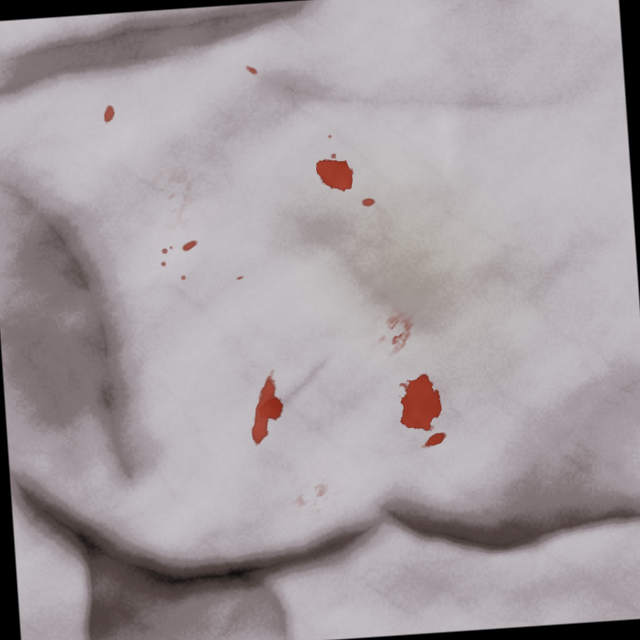
Write a WebGL 2 fragment shader that draws this texture.

```glsl
#version 300 es
precision highp float;
// Crumpled pale bedsheet with red stains, a slightly turned square on black.
uniform vec2 u_resolution;
out vec4 fragColor;

const vec3 PITCH = vec3(.05, .04, .04), UMBER = vec3(.31, .26, .25);
const vec3 GREY = vec3(.50, .45, .46), LILAC = vec3(.63, .59, .61);
const vec3 PALE = vec3(.735, .715, .733);
const vec3 RED = vec3(.59, .18, .11), RIM = vec3(.44, .14, .10);
const float TURN = .068;

// Stains: centre and radii, then tilt
const int MARKS = 10;
const vec4 MARK[MARKS] = vec4[](
  vec4(.525, .727, .029, .024), vec4(.66, .369, .032, .042), vec4(.413, .36, .013, .054),
  vec4(.424, .36, .023, .017), vec4(.169, .82, .009, .013), vec4(.575, .684, .009, .006),
  vec4(.68, .312, .016, .007), vec4(.295, .615, .01, .004), vec4(.393, .891, .008, .004),
  vec4(.374, .565, .006, .003));
const float TILT[MARKS] = float[](-.2, 0., -.18, .6, -.3, 0., .5, .5, -.6, .3);

float hash(vec2 p) {
  vec3 q = fract(p.xyx * .1031);
  q += dot(q, q.yzx + 33.33);
  return fract((q.x + q.y) * q.z);
}

float noise(vec2 p) {
  vec2 i = floor(p), f = fract(p), e = vec2(1, 0);
  f = f * f * (3. - 2. * f);
  return mix(mix(hash(i), hash(i + e), f.x), mix(hash(i + e.yx), hash(i + e.xx), f.x), f.y);
}

float fbm(vec2 p) {
  float sum = 0., amp = .533;
  for (int i = 0; i < 4; i++, amp *= .5) { sum += amp * noise(p); p = p * 2.03 + 17.3; }
  return sum;
}

vec2 turned(vec2 p, float a) { return mat2(cos(a), -sin(a), sin(a), cos(a)) * p; }

// Soft ellipse: centre and radii
float haze(vec2 p, vec4 oval, float tilt) {
  vec2 q = turned(p - oval.xy, tilt) / oval.zw;
  return exp(-dot(q, q));
}

// Shadow along a quadratic curve: start and bend, then end and left, right widths
float fold(vec2 p, vec4 head, vec4 tail) {
  float nearest = 9., side = 0., along = 0.;
  vec2 from = head.xy;
  for (int i = 1; i <= 10; i++) {
    float t = float(i) / 10.;
    vec2 to = mix(mix(head.xy, head.zw, t), mix(head.zw, tail.xy, t), t), e = to - from;
    float h = clamp(dot(p - from, e) / dot(e, e), 0., 1.);
    vec2 r = p - from - e * h;
    if (length(r) < nearest) {
      nearest = length(r); side = e.x * r.y - e.y * r.x; along = t + (h - 1.) * .1;
    }
    from = to;
  }
  float taper = smoothstep(0., .3, along) * smoothstep(1., .7, along);
  float x = nearest / (side > 0. ? tail.z : tail.w);
  return taper * (.7 * exp(-.4 * x * x) + .3 * exp(-3. * x));
}

float shadows(vec2 p) {
  // Left valley and roll
  float s = .6 * fold(p, vec4(-.06, .76, .17, .66), vec4(.18, .28, .025, .05));
  s += .6 * fold(p, vec4(.15, .44, .17, .31), vec4(.23, .22, .035, .015));
  s += .25 * fold(p, vec4(-.02, .52, .09, .42), vec4(.15, .2, .03, .03));
  // Lower hem and the rolls below it
  s += 1.3 * fold(p, vec4(-.01, .33, .11, .09), vec4(.33, .092, .018, .02));
  s += 1.5 * fold(p, vec4(.21, .093, .42, .076), vec4(.65, .217, .014, .015));
  s += 1.3 * fold(p, vec4(.57, .226, .69, .134), vec4(.87, .16, .022, .008));
  s += 1.1 * fold(p, vec4(.75, .138, .9, .2), vec4(1.08, .2, .022, .008));
  s += .8 * fold(p, vec4(.11, .2, .16, .1), vec4(.146, -.06, .05, .007));
  s += .45 * fold(p, vec4(.35, .11, .47, .09), vec4(.44, -.06, .01, .045));
  // Top folds and faint ridge
  s += .55 * fold(p, vec4(-.08, .82, .1, .91), vec4(.36, .915, .025, .012));
  s += .5 * fold(p, vec4(-.08, .89, .19, .94), vec4(.54, 1.01, .012, .02));
  s += .45 * fold(p, vec4(.25, .92, .42, .95), vec4(.54, 1.04, .025, .01));
  s += .16 * fold(p, vec4(.37, .89, .47, .82), vec4(1.08, .84, .025, .01));
  // Central and right-hand dips
  s += .3 * fold(p, vec4(.42, .69, .57, .557), vec4(.75, .43, .07, .025));
  s += .3 * fold(p, vec4(1.1, .46, .9, .35), vec4(.74, .18, .05, .05));
  s += .2 * fold(p, vec4(.4, .34, .48, .395), vec4(.54, .47, .012, .006));
  // Lit ridge
  s -= .12 * fold(p, vec4(.68, .85, .71, .77), vec4(.69, .69, .012, .012));
  // Broad shade
  s += .4 * haze(p, vec4(.27, .04, .13, .06), 0.);
  s += .32 * haze(p, vec4(.86, .23, .2, .05), .15);
  s += .15 * haze(p, vec4(.75, .09, .3, .05), 0.);
  s += .2 * haze(p, vec4(.18, .95, .25, .04), .2);
  return s + .22 * haze(p, vec4(.06, .42, .08, .2), .2);
}

vec3 clothColour(float light) {
  vec3 c = mix(PITCH, UMBER, smoothstep(0., .32, light));
  c = mix(c, GREY, smoothstep(.32, .58, light));
  c = mix(c, LILAC, smoothstep(.58, .76, light));
  c = mix(c, PALE, smoothstep(.74, .96, light));
  return c + .3 * max(light - .94, 0.);
}

// Coverage of a ragged ellipse in x, distance to its edge in y
vec2 blot(vec2 p, vec4 oval, float tilt, float soft) {
  float size = min(oval.z, oval.w);
  float ragged = (fbm(p * 50.) - .5) * (.8 * size + .004);
  float d = (length(turned(p - oval.xy, tilt) / oval.zw) - 1.) * size + ragged;
  return vec2(smoothstep(soft, -soft, d), d);
}

float smear(vec2 p, vec2 centre, float radius) {
  float streaks = fbm(turned(p, .8) * vec2(60, 110));
  return haze(p, vec4(centre, radius, radius), 0.) * smoothstep(.45, .75, streaks);
}

void main() {
  vec2 p = gl_FragCoord.xy / u_resolution;
  float soft = max(.002, 1. / u_resolution.y);
  // Cloth
  vec2 warped = p + .03 * (vec2(fbm(p * 8.), fbm(p * 8. + 40.)) - .5);
  float wrinkles = fbm(turned(warped, .6) * vec2(5, 11)) - .5;
  float crease = 1. - abs(2. * fbm(turned(warped, -.6) * vec2(4, 9)) - 1.);
  float weave = noise(p * 260.) - .5;
  float light = .96 * exp(-shadows(warped)) + .4 * wrinkles + .05 * weave;
  vec3 colour = clothColour(light - .05 * pow(crease, 9.));
  colour -= vec3(.01, .01, .05) * haze(p, vec4(.64, .59, .16, .12), -.7);
  // Stains, droplets and smears
  float edge = 1., ink = 0.;
  for (int i = 0; i < MARKS; i++) {
    vec2 b = blot(p, MARK[i], TILT[i], soft);
    ink = max(ink, b.x * mix(.7, .93, smoothstep(.006, .018, MARK[i].z)));
    edge = min(edge, b.y);
  }
  for (int i = 0; i < 7; i++) {
    vec2 spread = vec2(hash(vec2(i, 3)), hash(vec2(i, 8))) - .5;
    vec2 centre = (i < 4 ? vec2(.272, .588) : vec2(.505, .76)) + .06 * spread;
    vec2 radii = vec2(.002 + .003 * hash(vec2(i, 5)));
    ink = max(ink, .6 * blot(p, vec4(centre, radii), 0., soft).x);
  }
  ink = max(ink, .8 * smear(p, vec2(.622, .48), .024));
  ink = max(ink, .35 * smear(p, vec2(.488, .225), .026));
  ink = max(ink, .15 * smear(p, vec2(.27, .69), .04));
  vec3 stain = mix(RED, RIM, .7 * smoothstep(-.005, 0., edge)) + .12 * (fbm(p * 30.) - .5);
  colour = mix(colour, stain, ink);
  // Turned square frame
  vec2 q = abs(turned(p - .5, TURN));
  fragColor = vec4(colour * smoothstep(soft, -soft, max(q.x, q.y) - .5), 1);
}
```
